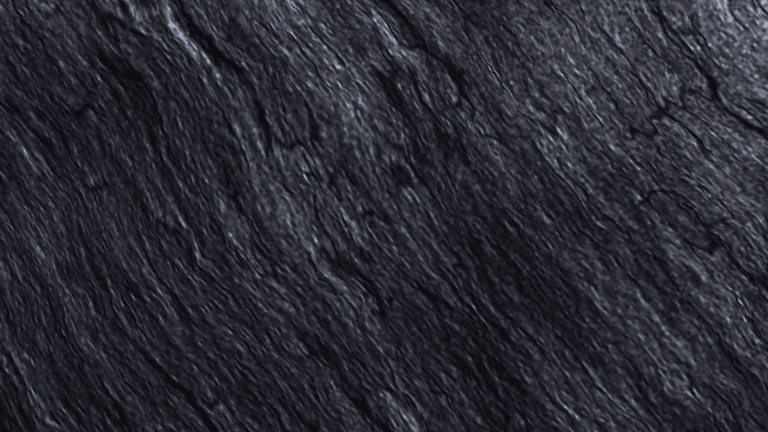
This texture is drawn by a Shadertoy shader. Its source:

```glsl
// Dark slate with a slanted cleavage grain, lit from the upper right.
// Stretched noise in bent grain coordinates makes fibres and thin fissures,
// tapered ledges add cracks, and the tone goes through an exponential curve.

#define GRAIN_DIR vec2(0.54, -0.84)
#define GRAIN_BEND 0.06
#define FIBRE_FREQ vec2(52.0, 180.0)
#define STRAND_FREQ vec2(16.0, 76.0)
#define FISSURE_FREQ vec2(7.0, 27.0)
#define SPECKLE_FREQ 210.0
#define LEDGE_CELL vec2(0.80, 0.23)
#define CRACK_CELL vec2(0.20, 0.055)
#define MEDIAN_LOG -2.0
#define CONTRAST 0.57
#define TINT vec3(0.935, 1.0, 1.07)
#define AMBIENT vec3(0.011, 0.0, 0.022)

float hash(vec2 p)
{
    vec3 q = fract(p.xyx * 0.1031);
    q += dot(q, q.yzx + 33.33);
    return fract((q.x + q.y) * q.z);
}

// Value noise from -1 to 1
float noise(vec2 p)
{
    vec2 cell = floor(p), f = fract(p);
    f = f * f * (3.0 - 2.0 * f);
    float low = mix(hash(cell), hash(cell + vec2(1, 0)), f.x);
    float high = mix(hash(cell + vec2(0, 1)), hash(cell + vec2(1, 1)), f.x);
    return 2.0 * mix(low, high, f.y) - 1.0;
}

// Slope of the noise across the grain, seen as light and shade
float relief(vec2 p)
{
    return noise(p - vec2(0.0, 0.45)) - noise(p + vec2(0.0, 0.45));
}

// x runs along the grain, y across it towards the light
vec2 grainCoords(vec2 p)
{
    vec2 across = vec2(-GRAIN_DIR.y, GRAIN_DIR.x);
    vec2 g = vec2(dot(p, GRAIN_DIR), dot(p, across));
    g.y -= GRAIN_BEND * p.x * p.x;
    g.y += 0.040 * noise(p * 2.4 + 7.0) + 0.006 * noise(p * 13.0 + 31.0);
    g.y += 0.0016 * noise(p * 47.0 + 5.0);
    return g;
}

// Thin broken lines where the noise crosses zero, dark with a lit lower edge
float fissures(vec2 g)
{
    vec2 q = g * FISSURE_FREQ + 37.0;
    float n = noise(q) + 0.35 * noise(q * 2.7 + 9.0);
    float mask = smoothstep(-0.1, 0.5, noise(g * vec2(9.0, 16.0) + 61.0));
    return mask * (0.6 * exp(-pow((n - 0.26) * 8.0, 2.0)) - 1.5 * exp(-n * n * 90.0));
}

// Tapered jagged cracks, one per cell: dark core, soft shadow, lit edges
float cracks(vec2 g, vec2 size, float width, float chance, float seed)
{
    vec2 home = floor(g / size);
    float tone = 0.0;
    for (int j = -1; j <= 1; j++)
    for (int i = -1; i <= 1; i++)
    {
        vec2 id = home + vec2(i, j);
        vec2 key = id + seed;
        if (hash(key) > chance) continue;
        vec2 jitter = vec2(hash(key + 17.3), hash(key + 41.7));
        float weight = hash(key + 71.9);
        vec2 offset = g - (id + 0.25 + 0.5 * jitter) * size;

        float along = abs(offset.x) / (size.x * mix(0.5, 1.0, weight));
        float taper = 1.0 - smoothstep(0.2, 1.0, along);
        float t = g.x / size.x + 13.0 * weight;
        float wander = 0.10 * noise(vec2(t * 3.5, seed + id.y))
                     + 0.035 * noise(vec2(t * 15.0, seed - id.y))
                     + 0.014 * noise(vec2(t * 47.0, seed + 2.0 * id.y));
        float d = offset.y - size.y * wander;

        float patchy = 0.5 + 0.5 * noise(vec2(t * 8.0, seed + 5.0));
        float depth = taper * mix(0.45, 1.15, 0.5 + 0.5 * noise(vec2(t * 11.0, seed + 9.0)));
        float w = width * (0.2 + 0.8 * depth) * mix(0.5, 1.25, weight);
        float core = exp(-d * d / (w * w));
        float shadow = exp(min(d, 0.0) / (2.6 * w)) * (1.0 - smoothstep(-w, w, d));
        float rim = exp(-pow((d - 2.0 * w) / w, 2.0));
        float floorGlow = exp(-pow((d + 5.0 * w) / (1.8 * w), 2.0));
        tone += depth * (0.5 * rim * patchy + 1.5 * patchy * patchy * floorGlow
                       - 2.4 * core - 1.2 * shadow);
    }
    return tone;
}

// Broad lighting: bright upper right, dim lower left, cloudy patches
float lighting(vec2 uv, vec2 p)
{
    float slope = 0.45 * (uv.x - 0.5) + 0.85 * (uv.y - 0.5);
    float corner = 0.75 * exp(-6.0 * dot(uv - 1.0, uv - 1.0));
    return slope + corner + 0.55 * noise(p * 2.7 + 3.0) + 0.3 * noise(p * 6.0 + 19.0);
}

void mainImage(out vec4 fragColor, in vec2 fragCoord)
{
    vec2 uv = fragCoord / iResolution.xy;
    vec2 p = fragCoord / iResolution.y;
    vec2 g = grainCoords(p);

    // Fibres fade into sandy speckle towards the bright corner
    float sandy = smoothstep(0.9, 1.9, uv.x + uv.y);
    float fibres = 0.80 * relief(g * FIBRE_FREQ)
                 + 0.60 * relief(g * STRAND_FREQ + 53.0)
                 + 0.45 * relief(g * STRAND_FREQ * 0.25 + 91.0);
    float speckle = noise(g * SPECKLE_FREQ * vec2(0.6, 1.0) + 11.0);

    float tone = 0.15 + lighting(uv, p) + fissures(g);
    tone += fibres * mix(1.0, 0.65, sandy) + speckle * mix(0.6, 0.8, sandy);
    tone += cracks(g, LEDGE_CELL, 0.0062, 0.55, 23.0);
    tone += 0.8 * cracks(g, CRACK_CELL, 0.0021, 0.5, 67.0);

    float value = exp(MEDIAN_LOG + CONTRAST * clamp(tone, -2.0, 2.8));
    fragColor = vec4(TINT * value + AMBIENT, 1.0);
}
```
